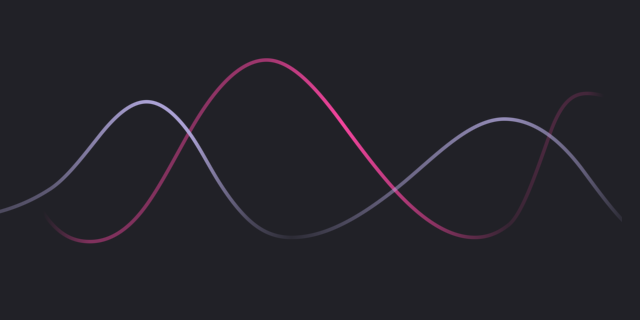
Give the GLSL for this background, as a WebGL 2 fragment shader.

```glsl
#version 300 es
precision highp float;

uniform vec2 u_resolution;
out vec4 fragColor;

// Each knot holds x, height, slope and opacity.
const vec4 LAVENDER_WAVE[12] = vec4[12](
    vec4(0.0, 0.339, 0.28, 0.3), vec4(0.156, 0.409, 0.65, 0.42),
    vec4(0.3125, 0.578, 1.25, 0.75), vec4(0.458, 0.682, 0.0, 0.95),
    vec4(0.594, 0.581, -1.4, 0.95), vec4(0.682, 0.435, -1.6, 0.6),
    vec4(0.781, 0.31, -0.9, 0.28), vec4(0.911, 0.258, 0.0, 0.08),
    vec4(1.232, 0.406, 0.78, 0.48), vec4(1.576, 0.628, 0.0, 0.8),
    vec4(1.823, 0.466, -1.35, 0.45), vec4(1.945, 0.3125, -1.05, 0.08));

const vec4 PINK_WAVE[12] = vec4[12](
    vec4(0.135, 0.336, -1.5, 0.0), vec4(0.281, 0.245, 0.0, 0.45),
    vec4(0.4375, 0.333, 1.2, 0.45), vec4(0.594, 0.591, 1.75, 0.48),
    vec4(0.833, 0.8125, 0.0, 0.6), vec4(1.068, 0.617, -1.36, 1.0),
    vec4(1.232, 0.409, -1.1, 0.72), vec4(1.484, 0.258, 0.0, 0.27),
    vec4(1.589, 0.297, 0.8, 0.1), vec4(1.719, 0.583, 2.8, 0.2),
    vec4(1.836, 0.708, 0.0, 0.16), vec4(1.888, 0.7, -0.25, 0.0));

// Coverage of a fading stroke along a cubic Hermite curve.
float waveStroke(vec2 p, vec4 knots[12], float halfWidth, float blur) {
    for (int i = 0; i < 11; i++) {
        vec4 a = knots[i];
        vec4 b = knots[i + 1];
        if (p.x < a.x || p.x >= b.x) continue;

        float span = b.x - a.x;
        float t = (p.x - a.x) / span;
        float s = 1.0 - t;
        float height = mix(a.y, b.y, t * t * (3.0 - 2.0 * t))
            + span * t * s * (a.z * s - b.z * t);
        float slope = 6.0 * t * s * (b.y - a.y) / span
            + a.z * s * (1.0 - 3.0 * t) + b.z * t * (3.0 * t - 2.0);

        // Dividing by the slope length keeps the stroke width even.
        float dist = abs(p.y - height) / sqrt(1.0 + slope * slope);
        float edge = smoothstep(halfWidth + blur, halfWidth - blur, dist);
        return edge * mix(a.w, b.w, t);
    }
    return 0.0;
}

void main() {
    vec2 p = gl_FragCoord.xy / u_resolution * vec2(2.0, 1.0);
    float blur = max(0.0025, 0.75 / u_resolution.y);

    vec3 color = vec3(0.129, 0.129, 0.153);
    float pink = waveStroke(p, PINK_WAVE, 0.0055, blur);
    color = mix(color, vec3(0.96, 0.27, 0.62), pink);
    float lavender = waveStroke(p, LAVENDER_WAVE, 0.0055, blur);
    color = mix(color, vec3(0.7, 0.66, 0.87), lavender);

    fragColor = vec4(color, 1.0);
}
```
